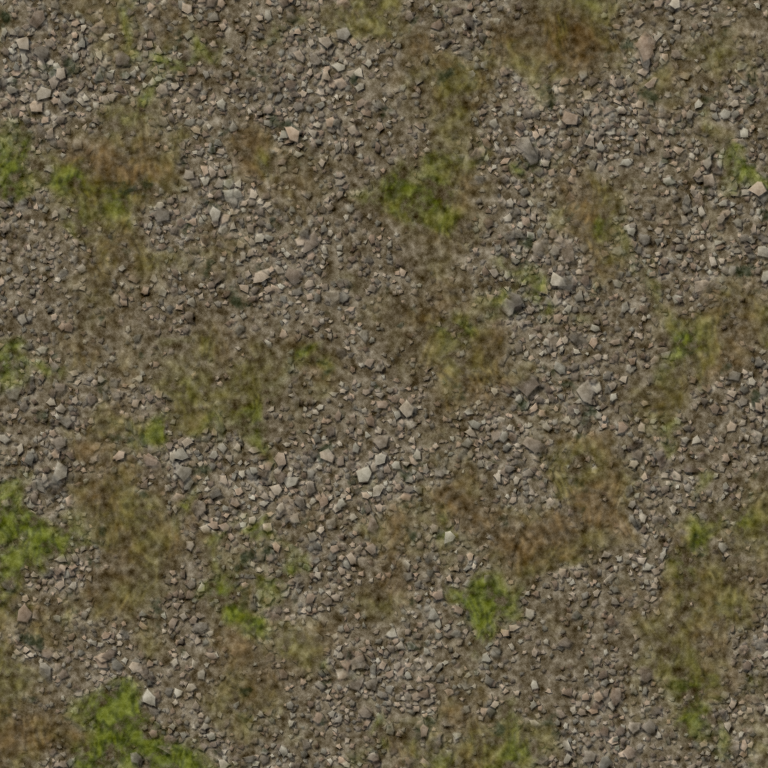
A three.js fragment shader for this texture:

```glsl
// Stony ground seen from above: grainy soil, angular gravel in four sizes,
// and patches of moss and dry grass. Stones are jittered-cell polygons with
// a lit side and a dropped shadow; gradient noise drives patches and grain.
varying vec2 vUv;

vec3 hash3(vec2 p) {
  vec3 q = fract(p.xyx * vec3(0.1031, 0.1030, 0.0973));
  q += dot(q, q.yxz + 33.33);
  return fract((q.xxy + q.yzz) * q.zyx);
}

float gradientNoise(vec2 p) {
  vec2 i = floor(p), f = p - i;
  vec2 u = f * f * f * (f * (f * 6.0 - 15.0) + 10.0);
  vec2 e = vec2(1.0, 0.0);
  float a = dot(hash3(i).xy * 2.0 - 1.0, f);
  float b = dot(hash3(i + e).xy * 2.0 - 1.0, f - e);
  float c = dot(hash3(i + e.yx).xy * 2.0 - 1.0, f - e.yx);
  float d = dot(hash3(i + e.xx).xy * 2.0 - 1.0, f - e.xx);
  return 1.4 * mix(mix(a, b, u.x), mix(c, d, u.x), u.y);
}

float fbm(vec2 p) {
  float sum = 0.0, amp = 0.6;
  for (int i = 0; i < 4; i++) {
    sum += amp * gradientNoise(p);
    p = mat2(1.6, 1.2, -1.2, 1.6) * p + 17.3;
    amp *= 0.55;
  }
  return sum;
}

// Size of the irregular pentagon, grown around the origin, that passes through q
float pentagonGauge(vec2 q, vec2 seed) {
  float gauge = 0.0;
  float turn = hash3(seed + 5.7).x * 6.283;
  for (int k = 0; k < 5; k++) {
    vec3 r = hash3(seed + float(k) * 7.31);
    float angle = turn + float(k) * 1.257 + (r.x - 0.5) * 0.8;
    gauge = max(gauge, dot(q, vec2(cos(angle), sin(angle))) / mix(0.55, 1.0, r.y));
  }
  return gauge;
}

// Lays one size of stones over the ground; cover is the share of cells filled
vec3 layStones(vec3 ground, vec2 p, float cells, float cover, float layer) {
  vec2 g = p * cells;
  vec2 light = vec2(-0.5, 0.86);
  float soft = 0.0018 * cells;
  for (int j = -1; j <= 1; j++) {
    for (int i = -1; i <= 1; i++) {
      vec2 cell = floor(g) + vec2(float(i), float(j));
      vec2 seed = cell + layer * 41.7;
      vec3 place = hash3(seed);
      vec3 look = hash3(seed + 91.3);
      float present = smoothstep(0.0, 0.2, cover - place.z);
      if (present <= 0.0) continue;
      vec2 q = g - cell - 0.5 - (place.xy - 0.5) * 0.75;
      float radius = mix(0.28, 0.56, look.x);
      float body = pentagonGauge(q, seed) - radius;
      float shadow = pentagonGauge(q + light * 0.17, seed) - radius;
      ground *= 1.0 - 0.5 * present * (1.0 - smoothstep(-soft, soft + 0.12, shadow));

      // Warm or grey stone, brighter towards the light
      vec3 stone = mix(vec3(0.51, 0.44, 0.365), vec3(0.51, 0.49, 0.43), look.y);
      float lit = clamp(dot(q, light) / radius, -1.0, 1.0);
      stone *= 0.74 + 0.52 * look.z + 0.22 * lit;
      ground = mix(ground, stone, 0.92 * present * (1.0 - smoothstep(-soft, soft, body)));
    }
  }
  return ground;
}

void main() {
  vec2 p = vUv + 3.0;
  vec2 warp = vec2(gradientNoise(p * 22.0), gradientNoise(p * 22.0 + 60.0));
  vec2 warped = p + 0.02 * warp;
  vec2 bent = p + 0.006 * warp;

  // Where rubble, dry grass and moss lie
  float rubble = fbm(warped * 5.5);
  float dry = smoothstep(-0.1, 0.4, fbm(warped * 6.5 + 23.0) - 0.4 * rubble);
  float moss = smoothstep(0.1, 0.45, fbm(warped * 6.5 + 71.0) - 0.15 * rubble);
  float plants = max(dry, moss);
  float grain = fbm(p * 90.0);
  float mottle = fbm(p * 34.0 + 9.0);

  // Soil and gravel, from fine to coarse
  vec3 color = vec3(0.405, 0.365, 0.29) + 0.17 * mottle + 0.12 * grain;
  float cover = 0.62 + 0.8 * rubble - 0.35 * plants;
  color = layStones(color, p, 125.0, cover, 1.0);
  color = layStones(color, bent, 78.0, cover - 0.14, 2.0);

  // Plants: rusty to olive dry grass, then bright moss in small tufts
  vec3 grass = mix(vec3(0.35, 0.285, 0.18), vec3(0.36, 0.34, 0.19),
                   smoothstep(-0.4, 0.3, fbm(p * 11.0 + 40.0)));
  float blades = gradientNoise(warped * vec2(130.0, 75.0));
  grass *= 1.0 + 0.4 * blades + 0.45 * mottle;
  color = mix(color, grass, 0.8 * dry * smoothstep(-0.4, 0.3, mottle + 0.15));
  vec3 tuft = mix(vec3(0.21, 0.24, 0.09), vec3(0.39, 0.42, 0.14),
                  smoothstep(-0.35, 0.45, mottle + 0.5 * blades));
  color = mix(color, tuft, 0.85 * moss * smoothstep(-0.35, 0.2, mottle + 0.1));

  // Dark damp hollows, then larger rocks in loose clusters
  float hollow = smoothstep(0.25, 0.6, fbm(p * 27.0 + 130.0) + 0.25 * rubble);
  color = mix(color, vec3(0.16, 0.18, 0.11), 0.7 * hollow);
  color = layStones(color, bent, 48.0, 0.17 + 0.75 * rubble - 0.15 * plants, 3.0);
  color = layStones(color, bent, 29.0, 0.02 + 0.55 * rubble - 0.05 * plants, 4.0);

  // Fine grain, pale rubble against darker growth, and overall contrast
  color += 0.15 * grain + 0.07 * rubble + 0.06 * fbm(p * 14.0 + 12.0);
  vec3 middle = vec3(0.375, 0.345, 0.267);
  color = middle + 1.12 * (color - middle) + 0.012;
  gl_FragColor = vec4(clamp(color, 0.0, 1.0), 1.0);
}
```
